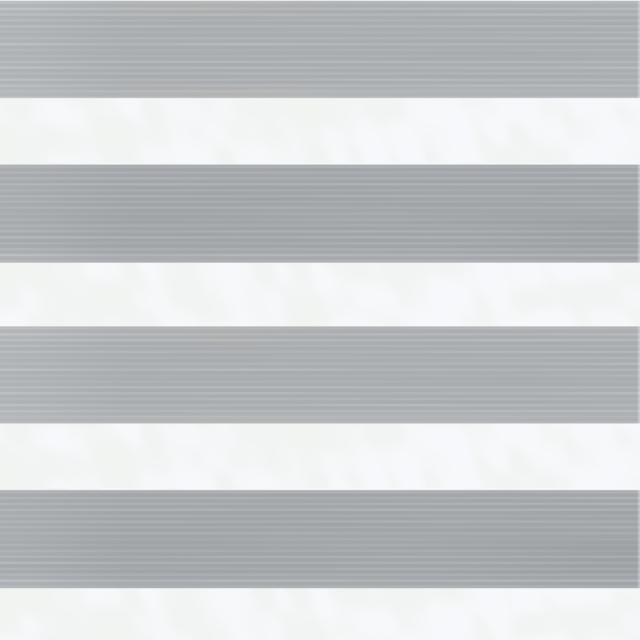
Give the GLSL for this texture, as a three.js fragment shader.

```glsl
// Horizontal zebra blind: ribbed grey bands alternating with mottled white strips.
#define PITCH 0.2543
#define BAND_HEIGHT 0.1545
#define ODD_SHIFT 0.0015
#define RIB_PITCH 0.0092
#define RIB_LIGHT 0.055
#define EDGE_SOFTNESS 0.003
#define GREY_EVEN vec3(0.672, 0.686, 0.698)
#define GREY_ODD vec3(0.640, 0.655, 0.668)
#define WHITE_WARM vec3(0.948, 0.955, 0.950)
#define WHITE_COOL vec3(0.966, 0.974, 0.985)

varying vec2 vUv;

float hash(vec2 p) {
  p = fract(p * vec2(0.1031, 0.1137));
  p += dot(p, p.yx + 33.33);
  return fract((p.x + p.y) * p.x * 7.31);
}

float noise(vec2 p) {
  vec2 cell = floor(p);
  vec2 f = fract(p);
  f = f * f * (3.0 - 2.0 * f);
  return mix(mix(hash(cell), hash(cell + vec2(1.0, 0.0)), f.x),
             mix(hash(cell + vec2(0.0, 1.0)), hash(cell + vec2(1.0)), f.x), f.y);
}

// Ribbed cloth: thin pale lines of uneven strength, with soft tonal drift
vec3 ribbedGrey(float x, float depth, float odd) {
  float seed = 17.0 + 40.0 * odd;
  float wander = 0.0008 * (noise(vec2(depth * 90.0, seed)) - 0.5);
  float rib = (depth + wander) / RIB_PITCH;
  float strength = 0.35 + 0.65 * hash(vec2(floor(rib) + 3.0, seed));
  strength *= 0.65 + 0.55 * noise(vec2(x * 5.0, floor(rib) + seed));
  float line = smoothstep(0.34, 0.05, abs(fract(rib) - 0.5));
  vec3 color = mix(GREY_EVEN, GREY_ODD, odd);
  color += RIB_LIGHT * (line * strength - 0.17);
  color += 0.016 * (noise(vec2(x * 4.0, depth * 230.0 + seed)) - 0.5);

  // Pale left end and hems, with a faint warm stain on even bands
  color += 0.025 * smoothstep(0.22, 0.0, x);
  color -= 0.018 * odd * smoothstep(0.65, 1.0, x) * smoothstep(0.05, 0.11, depth);
  float hem = smoothstep(0.020, 0.0, abs(depth - 0.147));
  float topHem = smoothstep(0.022, 0.0, abs(depth - 0.012));
  color += 0.022 * hem + 0.008 * topHem;
  float stain = smoothstep(0.28, 0.0, abs(x - 0.34)) * max(hem, topHem);
  color += (1.0 - odd) * stain * vec3(0.012, 0.001, -0.010);
  return color;
}

// Sheer cloth: slanted blotches over broad, gently rising drifts
vec3 sheerWhite(float x, float depth, float odd) {
  float seed = 8.0 + 31.0 * odd;
  float streaks = noise(vec2((x - 0.35 * depth) * 34.0 + seed, depth * 24.0));
  float drifts = noise(vec2(x * 6.0 + seed, (depth + 0.22 * x) * 20.0));
  float cool = 0.5 * streaks + 0.5 * drifts + 0.28 * (x - 0.5) + 0.08 * odd;
  return mix(WHITE_WARM, WHITE_COOL, smoothstep(0.25, 0.80, cool));
}

void main() {
  // Two slightly different rows repeat down the canvas
  float fromTop = 1.0 - vUv.y;
  float row = floor(fromTop / PITCH);
  float odd = mod(row, 2.0);
  float depth = fromTop - row * PITCH - odd * ODD_SHIFT;
  float height = BAND_HEIGHT + odd * ODD_SHIFT;

  float band = smoothstep(0.0, EDGE_SOFTNESS, depth);
  band *= 1.0 - smoothstep(height - EDGE_SOFTNESS, height, depth);
  band *= 1.0 - 0.35 * smoothstep(0.995, 0.999, vUv.x);

  vec3 color = mix(sheerWhite(vUv.x, depth, odd), ribbedGrey(vUv.x, depth, odd), band);
  gl_FragColor = vec4(color, 1.0);
}
```
